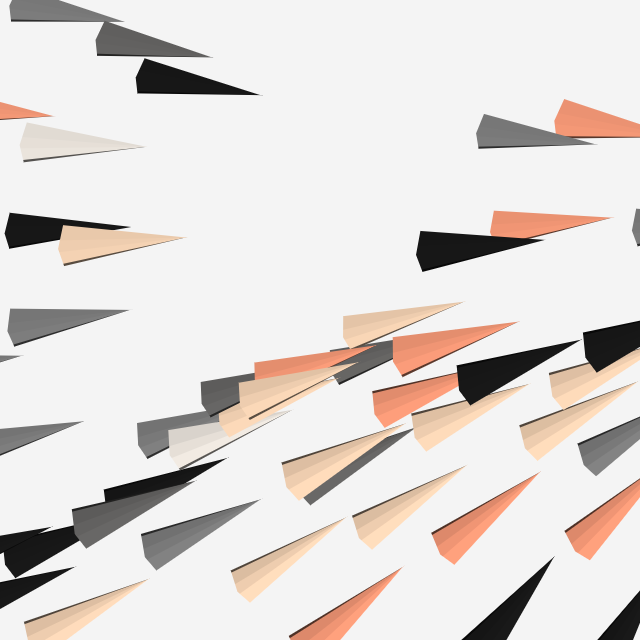
Give the GLSL for this background, as a WebGL 1 fragment shader.

```glsl
precision highp float;

uniform vec2 u_resolution;

const int CONE_COUNT = 48;
const vec3 PAPER = vec3(0.957);

float hash(float n, float seed) {
  return fract(sin(n * 12.9898 + seed * 78.233) * 43758.55);
}

// Anti-aliased step, one pixel wide.
float softStep(float edge, float x, float width) {
  return clamp((x - edge) / width + 0.5, 0.0, 1.0);
}

vec3 palette(float pick) {
  vec3 black = vec3(0.09);
  vec3 peach = vec3(0.935, 0.805, 0.685);
  vec3 grey = vec3(0.475);
  vec3 coral = vec3(0.94, 0.585, 0.455);
  vec3 charcoal = vec3(0.385, 0.38, 0.375);
  vec3 ivory = vec3(0.90, 0.875, 0.845);
  vec3 color = mix(black, peach, step(0.25, pick));
  color = mix(color, grey, step(0.48, pick));
  color = mix(color, coral, step(0.66, pick));
  color = mix(color, charcoal, step(0.85, pick));
  return mix(color, ivory, step(0.94, pick));
}

// Even scatter, thinned towards the top and partly gathered on a diagonal.
vec2 scatter(float id) {
  vec2 even = fract(vec2(0.7549, 0.5698) * id + 0.31);
  vec2 jitter = vec2(hash(id, 1.0), hash(id, 2.0)) - 0.5;
  float x = even.x * 1.18 - 0.17 + 0.1 * jitter.x;
  float y = pow(even.y, 1.2) * 1.14 - 0.11 + 0.08 * jitter.y;
  float diagonal = 0.10 + 0.52 * x + 0.12 * jitter.y;
  float gathered = step(0.66, hash(id, 3.0)) * step(0.1, x);
  return vec2(x, mix(y, diagonal, 0.8 * gathered));
}

// Heading fans out: slightly down at the top, steeply up at lower right.
float heading(vec2 base) {
  return radians((0.71 - base.y) * (36.0 + 44.0 * base.x));
}

vec2 rotate(vec2 p, float angle) {
  float c = cos(angle);
  float s = sin(angle);
  return vec2(c * p.x + s * p.y, c * p.y - s * p.x);
}

// Signed distance bound of a cone lying along +x with a blunt angled base.
float coneDistance(vec2 p, float len, float halfBase) {
  float slope = halfBase / len;
  float sides = (abs(p.y) - slope * (len - p.x)) / sqrt(1.0 + slope * slope);
  float butt = 0.28 * abs(p.y + 0.15 * halfBase) - 0.008 - p.x;
  return max(sides, butt);
}

// Flat facets meeting at the tip, with a thin dark face along one edge.
vec3 coneShade(vec3 color, vec2 p, float len, float halfBase, float angle, float pixel) {
  float halfWidth = max(halfBase * (1.0 - p.x / len), 0.5 * pixel);
  float across = p.y / halfWidth;
  float blur = pixel / halfWidth;
  float contrast = 0.02 + 0.06 * smoothstep(0.0, 0.6, angle);
  float upper = softStep(0.25, across, blur);
  float lower = softStep(0.3, -across, blur);
  float light = 1.0 + contrast * (lower - upper);
  float darkSide = angle > 0.33 ? 1.0 : -1.0;
  float sliver = softStep(0.88, across * darkSide, blur);
  return color * light * mix(1.0, 0.36, sliver);
}

vec3 paintCone(vec3 under, vec2 p, float id, float pixel) {
  vec2 base = scatter(id);
  float angle = heading(base) + 0.05 * (hash(id, 4.0) - 0.5);
  float len = 0.172 + 0.025 * (1.0 - base.y) + 0.014 * hash(id, 5.0);
  float halfBase = len * mix(0.145, 0.17, hash(id, 6.0));
  vec2 q = rotate(p - base, angle);
  float cover = softStep(0.0, -coneDistance(q, len, halfBase), pixel);
  vec3 color = palette(fract(id * 0.618 + 0.07));
  return mix(under, coneShade(color, q, len, halfBase, angle, pixel), cover);
}

void main() {
  float pixel = 1.0 / min(u_resolution.x, u_resolution.y);
  vec2 p = (gl_FragCoord.xy - 0.5 * u_resolution) * pixel + 0.5;

  vec3 color = PAPER;
  for (int i = 0; i < CONE_COUNT; i++) {
    color = paintCone(color, p, float(i), pixel);
  }
  gl_FragColor = vec4(color, 1.0);
}
```
